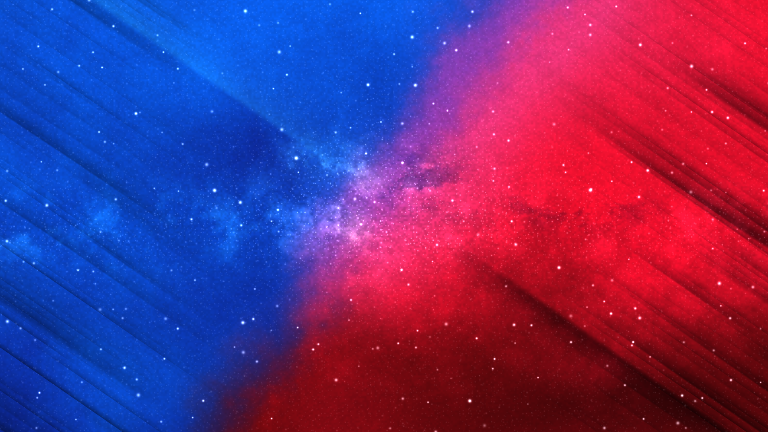
Write a WebGL 2 fragment shader that draws this background.

```glsl
#version 300 es
precision highp float;
// Starry nebula split diagonally into blue and red, with a galactic band and slanted light streaks.
uniform vec2 u_resolution;
out vec4 fragColor;

#define BLUE vec3(0.04, 0.34, 0.89)
#define NAVY vec3(0.05, 0.13, 0.56)
#define RED vec3(0.93, 0.06, 0.17)
#define MAROON vec3(0.42, 0.03, 0.05)
#define PINK vec3(0.95, 0.22, 0.50)
#define VIOLET vec3(0.58, 0.25, 0.78)
#define SEAM_SLOPE 0.70
#define STREAK_DIR vec2(0.823, -0.568)
#define STREAK_POWER 0.26
#define ROUGHNESS 0.66
#define GRAIN 0.16
#define STAR_GAIN 1.35

float hash(vec2 p) {
  return fract(sin(dot(p, vec2(127.1, 311.7))) * 43758.5453);
}

float noise(vec2 p) {
  vec2 i = floor(p), f = fract(p);
  f = f * f * (3.0 - 2.0 * f);
  return mix(mix(hash(i), hash(i + vec2(1, 0)), f.x),
             mix(hash(i + vec2(0, 1)), hash(i + vec2(1, 1)), f.x), f.y);
}

// Layered noise centred on zero
float clouds(vec2 p) {
  float sum = 0.0, amp = 0.42;
  for (int i = 0; i < 6; i++) {
    sum += amp * (noise(p) - 0.5);
    p = mat2(1.6, 1.2, -1.2, 1.6) * p + 7.3;
    amp *= ROUGHNESS;
  }
  return sum;
}

// Soft elliptical spot, 1 at its centre
float glow(vec2 p, vec2 centre, vec2 size) {
  vec2 q = (p - centre) / size;
  return exp(-dot(q, q));
}

// Parallel shadows, each with one crisp edge and one long fade
float streaks(float across, float along, float count) {
  float k = across * count + 0.15 * noise(vec2(along * 2.0, count));
  float f = fract(k), id = floor(k);
  float ends = smoothstep(0.35, 0.75, noise(vec2(id * 3.7, along * 2.2 + hash(vec2(id, count)) * 9.0)));
  return ends * smoothstep(0.0, 0.12, f) * pow(1.0 - f, 1.5) * hash(vec2(id, 4.2));
}

// One jittered star per grid cell, kept with the given chance
float stars(vec2 p, float cells, float chance, float radius) {
  vec2 id = floor(p * cells);
  vec2 jitter = 0.15 + 0.7 * vec2(hash(id + 3.1), hash(id + 8.7));
  float dist = length(p * cells - id - jitter) / cells;
  float size = radius * (0.7 + 0.5 * hash(id + 5.9));
  return step(hash(id + 1.3), chance) * exp(-dist * dist / (size * size)) * (0.25 + 0.75 * hash(id + 6.4));
}

void main() {
  vec2 p = (gl_FragCoord.xy - 0.5 * u_resolution) / u_resolution.y;
  float cloud = clouds(p * 3.5 + 11.0);
  float detail = clouds(p * 14.0 + 4.0);
  float seam = p.x - SEAM_SLOPE * p.y + 0.05 + 0.20 * cloud + 0.07 * detail;
  float redSide = smoothstep(-0.16, 0.15, seam);

  // Blue half: bright top, shadow left of the centre and along the bottom
  float blueLight = 0.66 + 0.42 * p.y + 0.70 * cloud + 0.22 * detail;
  blueLight += 0.25 * glow(p, vec2(-0.45, 0.46), vec2(0.35, 0.22));
  blueLight -= 0.45 * glow(p, vec2(-0.36, 0.13), vec2(0.20, 0.11));
  blueLight -= 0.22 * glow(p, vec2(-0.45, -0.22), vec2(0.20, 0.12));
  blueLight -= 0.35 * glow(p, vec2(-0.88, -0.42), vec2(0.20, 0.20));
  blueLight += 0.35 * glow(p, vec2(-0.62, -0.42), vec2(0.13, 0.16));
  vec3 blue = mix(NAVY, BLUE, clamp(blueLight, 0.0, 1.12));

  // Red half: bright centre and top, dark lower part
  float redLight = smoothstep(-0.45, 0.04, p.y + 0.38 * cloud + 0.10 * detail);
  redLight += 0.16 * glow(p, vec2(0.70, -0.22), vec2(0.22, 0.15));
  redLight += 0.22 * glow(p, vec2(-0.12, -0.40), vec2(0.16, 0.14));
  vec3 red = mix(MAROON, RED, min(redLight, 1.0)) * (1.0 + 0.25 * cloud + 0.12 * detail);
  red *= 1.0 - 0.30 * glow(p, vec2(0.50, -0.45), vec2(0.35, 0.10));
  float pinkness = exp(-pow((seam - 0.13) / 0.16, 2.0)) * smoothstep(-0.34, 0.0, p.y);
  pinkness += 0.45 * glow(p, vec2(0.55, 0.44), vec2(0.26, 0.20));
  red = mix(red, PINK, clamp(pinkness * (0.8 + 0.8 * cloud + 0.4 * detail), 0.0, 0.9));

  vec3 col = mix(blue, red, redSide);
  float seamGlow = exp(-pow(seam / 0.10, 2.0));
  col = mix(col, VIOLET, 0.60 * seamGlow * smoothstep(-0.32, 0.10, p.y));
  col *= 1.0 - 0.20 * seamGlow * smoothstep(-0.20, -0.48, p.y);

  // Faint slanted streaks, strongest towards the sides
  float along = dot(p, STREAK_DIR);
  float across = dot(p, vec2(-STREAK_DIR.y, STREAK_DIR.x));
  float rays = streaks(across, along, 9.0) + 0.9 * streaks(across, along, 23.0) + 0.6 * streaks(across, along, 61.0);
  float sides = smoothstep(0.35, 0.85, abs(p.x) + 0.15 * abs(p.y));
  col *= 1.0 - min(STREAK_POWER * 2.6 * sides * rays * (1.0 - 0.7 * p.y), 0.6);

  // Central beam at upper left and its shadow at lower right
  float edge = across - 0.028;
  float beam = smoothstep(-0.008, 0.010, edge) * exp(-max(edge, 0.0) / 0.05);
  col += vec3(0.04, 0.13, 0.10) * beam * smoothstep(-0.08, -0.35, along);
  float shade = smoothstep(0.024, 0.008, edge) * exp(-max(-edge, 0.0) / 0.035);
  col *= 1.0 - 0.45 * shade * smoothstep(0.08, 0.45, along);

  // Galactic band with ragged clouds and dust
  float band = exp(-pow((p.y + 0.02 + 0.06 * cloud) / 0.08, 2.0));
  float wisps = smoothstep(-0.12, 0.30, detail);
  vec3 bandColour = mix(vec3(0.05, 0.20, 0.24), vec3(0.16, 0.05, 0.09), redSide);
  col += bandColour * band * wisps * 0.75;
  float dust = smoothstep(-0.08, 0.22, clouds(p * vec2(16.0, 22.0) + 31.0));
  float dustArea = glow(p, vec2(0.07, 0.08), vec2(0.13, 0.07)) + 0.6 * glow(p, vec2(0.44, 0.01), vec2(0.22, 0.04));
  col *= 1.0 - vec3(0.48, 0.40, 0.20) * dust * min(dustArea, 1.0);

  // Bright core, with a cyan cloud on its upper left
  float mottle = 0.40 + 1.4 * wisps * (0.3 + 1.2 * noise(p * 95.0));
  col += vec3(0.06, 0.20, 0.17) * glow(p, vec2(-0.10, 0.12), vec2(0.11, 0.06)) * mottle;
  col += vec3(0.16, 0.10, 0.15) * glow(p, vec2(-0.02, 0.03), vec2(0.17, 0.12)) * mottle;
  col += vec3(0.42, 0.42, 0.30) * glow(p, vec2(-0.067, -0.02), vec2(0.035, 0.042)) * mottle;
  col += vec3(0.36, 0.32, 0.22) * glow(p, vec2(-0.028, 0.079), vec2(0.035, 0.025)) * mottle;

  // Scattered stars over fine grain, denser near the band and core
  float dense = 0.22 + 0.25 * band + 0.6 * glow(p, vec2(0.0, 0.03), vec2(0.28, 0.17));
  col *= 1.0 + GRAIN * (0.5 + dense) * (noise(p * 210.0) - 0.5);
  float light = stars(p, 11.0, 0.34, 0.0031) + 0.8 * stars(p + 5.0, 22.0, 0.22, 0.0023);
  light += dense * (0.5 * stars(p + 2.0, 58.0, 0.25, 0.0018) + 0.3 * stars(p + 9.0, 150.0, 0.35, 0.0015));
  col += STAR_GAIN * light * vec3(0.90, 0.92, 1.0);

  fragColor = vec4(clamp(col, 0.0, 1.0), 1.0);
}
```
